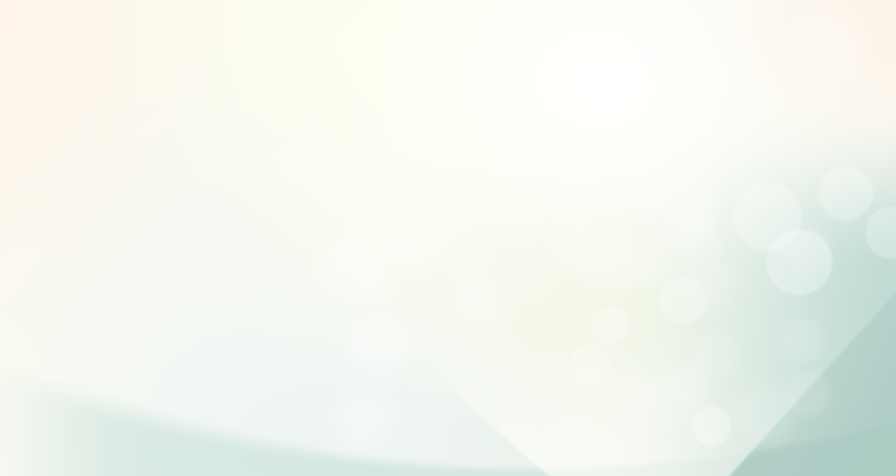
Give the GLSL for this background, as a Shadertoy shader.

```glsl
// Pale pastel backdrop: cream and white glows, teal corner sweeps and soft bokeh discs.

// Palette
const vec3 CREAM  = vec3(0.983, 0.986, 0.950);
const vec3 WHITE  = vec3(1.0, 1.0, 0.995);
const vec3 YELLOW = vec3(0.998, 0.998, 0.940);
const vec3 PEACH  = vec3(1.0, 0.958, 0.915);
const vec3 MIST   = vec3(0.930, 0.957, 0.960);
const vec3 LEAF   = vec3(0.938, 0.958, 0.880);
const vec3 TEAL   = vec3(0.740, 0.850, 0.825);
const vec3 DEEP   = vec3(0.665, 0.790, 0.760);
const vec3 SHADE  = vec3(0.800, 0.885, 0.860);

// Layout, in units of the canvas height
const float WEDGE_LEFT = 1.152;    // foot of the left edge of the bright wedge
const float WEDGE_RIGHT = 1.532;   // foot of its right edge
const float ARC_CENTRE = 1.12;     // lowest point of the bottom arc
const float ARC_BASE = 0.015;
const float ARC_BEND = 0.165;

// Bokeh: the first discs are crisp, later ones melt into glows
const int DISC_COUNT = 15;
const int CRISP_COUNT = 8;
const int FAINT_COUNT = 22;
const float DISC_LIGHT = 0.32;
const float FAINT_LIGHT = 0.13;
const vec3 DISCS[DISC_COUNT] = vec3[DISC_COUNT](   // centre, radius
    vec3(1.613, 0.545, 0.072), vec3(1.679, 0.449, 0.069), vec3(1.777, 0.594, 0.057),
    vec3(1.872, 0.511, 0.054), vec3(1.495, 0.105, 0.041), vec3(1.238, 0.233, 0.043),
    vec3(1.282, 0.317, 0.040), vec3(1.434, 0.368, 0.050), vec3(1.458, 0.530, 0.045),
    vec3(1.294, 0.447, 0.058), vec3(1.015, 0.368, 0.055), vec3(1.745, 0.902, 0.074),
    vec3(0.765, 0.113, 0.062), vec3(0.797, 0.275, 0.060), vec3(0.865, 0.497, 0.060));

float hash(float n) {
    return fract(sin(n * 127.1) * 43758.5453);
}

// Elliptical gaussian falloff
float glow(vec2 p, vec2 centre, vec2 radii) {
    vec2 d = (p - centre) / radii;
    return exp(-dot(d, d));
}

// Filled disc whose edge fades over the given width
float disc(vec2 p, vec2 centre, float radius, float blur) {
    return 1.0 - smoothstep(radius - blur, radius + blur, length(p - centre));
}

// Broad colour washes
vec3 washes(vec2 p) {
    vec3 col = CREAM;
    col = mix(col, YELLOW, 0.75 * glow(p, vec2(0.75, 0.85), vec2(0.50, 0.45)));
    col = mix(col, PEACH, 0.90 * glow(p, vec2(0.0, 0.95), vec2(0.36, 0.50)));
    col = mix(col, MIST, 0.85 * glow(p, vec2(0.68, 0.08), vec2(0.48, 0.28)));
    col = mix(col, MIST, 0.35 * glow(p, vec2(0.40, 0.45), vec2(0.28, 0.32)));
    col = mix(col, LEAF, 0.75 * glow(p, vec2(1.24, 0.38), vec2(0.28, 0.18)));
    float teal = smoothstep(1.22, 1.95, p.x) * (1.0 - smoothstep(0.42, 0.82, p.y));
    col = mix(col, TEAL, teal);
    col = mix(col, WHITE, 0.95 * glow(p, vec2(1.28, 0.83), vec2(0.40, 0.32)));
    return mix(col, PEACH * 0.99, 0.95 * glow(p, vec2(1.90, 0.98), vec2(0.28, 0.22)));
}

// Translucent sheets along the bottom and right
vec3 sheets(vec3 col, vec2 p, float px) {
    // Bright wedge with a fading left edge
    float left = (p.x - WEDGE_LEFT + 1.126 * p.y) / 1.5;
    float low = 1.0 - smoothstep(0.0, 0.28, p.y);
    float inLeft = smoothstep(-0.004 - px, 0.004 + px, left);
    col = mix(col, SHADE, 0.28 * low * (1.0 - inLeft) * exp(min(left, 0.0) * 7.0));
    col = mix(col, WHITE, 0.35 * low * inLeft * exp(-max(left, 0.0) * 6.0));

    // Darker sheet beyond the right edge
    float right = (p.x - WEDGE_RIGHT - 0.909 * p.y) / 1.35;
    float inRight = smoothstep(-0.003 - px, 0.003 + px, right);
    col = mix(col, DEEP, inRight * (0.52 + 0.25 * smoothstep(0.0, 0.2, right)));

    // Shallow arc, softest at the far left
    float fromCentre = p.x - ARC_CENTRE;
    float arc = ARC_BASE + ARC_BEND * fromCentre * fromCentre - p.y;
    float blur = mix(0.04, 0.012, smoothstep(0.1, 1.0, p.x));
    float below = smoothstep(-blur, blur, arc) * smoothstep(-0.1, 0.35, p.x);
    float outside = 1.0 - 0.65 * inLeft * (1.0 - inRight);
    vec3 shade = mix(SHADE, DEEP, inRight);
    return mix(col, shade, 0.68 * below * outside);
}

vec3 bokeh(vec3 col, vec2 p, float px) {
    for (int i = 0; i < DISC_COUNT; i++) {
        vec3 d = DISCS[i];
        float blur = i < CRISP_COUNT ? 0.0025 + px : d.z * 0.7;
        float light = DISC_LIGHT * (0.75 + 0.5 * hash(float(i) + 3.0));
        col = mix(col, WHITE, light * disc(p, d.xy, d.z, blur));
    }
    // Faint scattered glows
    for (int i = 0; i < FAINT_COUNT; i++) {
        float n = float(i) * 3.0 + 11.0;
        vec2 centre = vec2(mix(0.60, 1.75, hash(n)), mix(0.10, 0.62, hash(n + 1.0)));
        float radius = mix(0.03, 0.07, hash(n + 2.0));
        col = mix(col, WHITE, FAINT_LIGHT * disc(p, centre, radius, radius * 0.35));
    }
    return col;
}

void mainImage(out vec4 fragColor, in vec2 fragCoord) {
    vec2 p = fragCoord / iResolution.y;
    float px = 1.0 / iResolution.y;
    vec3 col = bokeh(sheets(washes(p), p, px), p, px);
    fragColor = vec4(clamp(col, 0.0, 1.0), 1.0);
}
```
